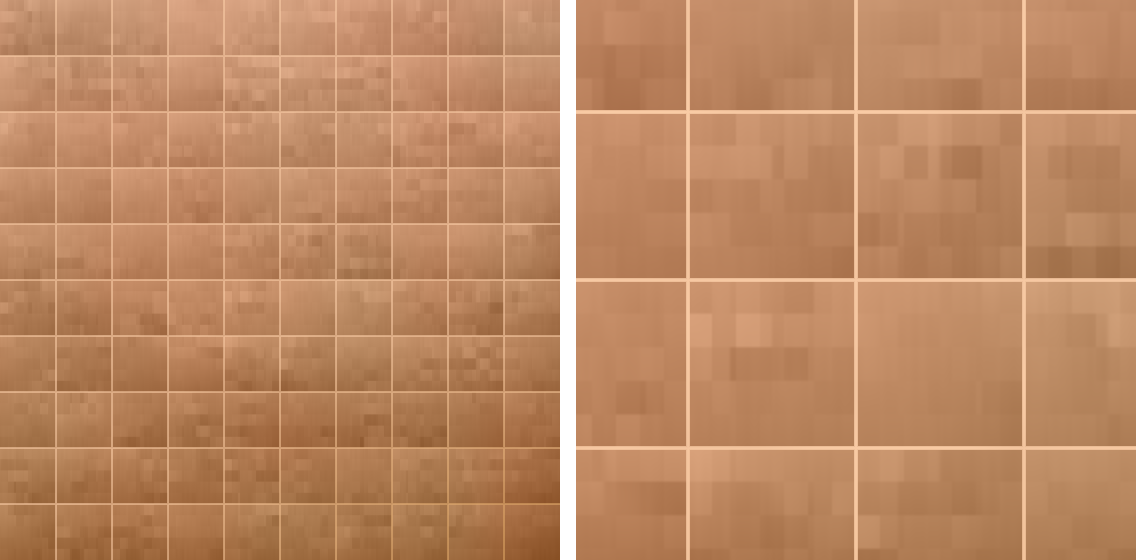
Left, the full canvas; right, a detail of the centre.
This pattern is drawn by a WebGL 1 fragment shader. Its source:

```glsl
precision highp float;
// Ten by ten terracotta tiles with blocky mottling and thin cream joints.

uniform vec2 u_resolution;

float hash(vec2 p) {
  return fract(sin(dot(p, vec2(127.1, 311.7))) * 43758.5453);
}

// Value noise: softness 0.5 is smooth, small values give crisp blocks.
float noise(vec2 p, float softness) {
  vec2 cell = floor(p - 0.5);
  vec2 f = smoothstep(0.5 - softness, 0.5 + softness, fract(p - 0.5));
  float low = mix(hash(cell), hash(cell + vec2(1.0, 0.0)), f.x);
  float high = mix(hash(cell + vec2(0.0, 1.0)), hash(cell + 1.0), f.x);
  return mix(low, high, f.y);
}

// Rectangular patches of several widths, fading in and out over the wall.
float mottling(vec2 uv) {
  float wide = noise(uv * vec2(20.0, 50.0) + 3.0, 0.06) - 0.5;
  float medium = noise(uv * vec2(40.0, 50.0) + 61.0, 0.06) - 0.5;
  float small = noise(uv * vec2(70.0, 50.0) + 127.0, 0.06) - 0.5;
  float strength = 0.3 + 0.9 * smoothstep(0.25, 0.8, noise(uv * 16.0 + 9.0, 0.5));
  return strength * (0.045 * wide + 0.04 * medium + 0.04 * small);
}

// Coverage of the joints along each axis, leaving the canvas border clear.
vec2 joints(vec2 uv) {
  vec2 pixel = 1.0 / u_resolution;
  vec2 nearest = clamp(floor(uv * 10.0 + 0.5), 1.0, 9.0) * 0.1;
  return clamp((0.0011 - abs(uv - nearest)) / pixel + 0.5, 0.0, 1.0);
}

void main() {
  vec2 uv = gl_FragCoord.xy / u_resolution;
  vec2 tile = floor(uv * 10.0);
  vec2 local = fract(uv * 10.0);

  // Overall light from the top, and a slope inside each tile.
  vec3 color = mix(vec3(0.645, 0.435, 0.265), vec3(0.785, 0.58, 0.45), uv.y);
  float tone = 0.085 * (local.y - 0.5) - 0.035 * (local.x - 0.5);
  tone += 0.035 * (hash(tile + 17.0) - 0.5);
  tone += 0.07 * (noise(uv * vec2(4.0, 6.0) + 31.0, 0.5) - 0.5);
  tone -= 0.035 * smoothstep(0.7, 1.0, uv.x) * (1.0 - 0.5 * uv.y);

  // Patches and faint vertical grain.
  tone += mottling(uv);
  tone += 0.012 * (noise(uv * vec2(240.0, 30.0), 0.5) - 0.5);
  color += tone;

  // Slow drift between ochre and rose.
  float hue = noise(uv * 7.0 + 50.0, 0.5) - 0.5;
  color += hue * vec3(0.02, -0.02, -0.015);

  // Cream joints, more golden and dim toward the lower right.
  vec2 joint = joints(uv);
  float gold = smoothstep(0.45, 0.0, uv.y) * smoothstep(0.1, 1.0, uv.x);
  vec3 cream = mix(vec3(0.98, 0.80, 0.65), vec3(0.86, 0.64, 0.38), gold);
  float wear = 0.88 + 0.12 * noise(uv * 24.0 + 80.0, 0.5);
  color = mix(color, cream, max(joint.x, joint.y) * wear);

  gl_FragColor = vec4(color, 1.0);
}
```
